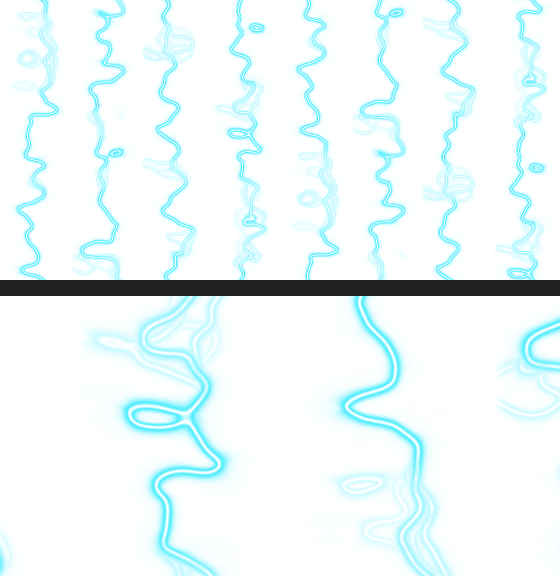
Top: the whole. Bottom: its middle third, enlarged.
Reproduce this pattern procedurally as a Shadertoy shader.

```glsl
// Eight upright cyan electric arcs on white, with pale side strands.
// Each arc is the zero line of a noise-bent field, drawn as a glow with a white core.
// Four arcs repeat across the canvas; the second set is shifted by half its height.

const float COLUMN_WIDTH = 0.25;   // in canvas heights
const float DISTINCT_ARCS = 4.0;
const int STRANDS = 4;             // one main strand, the rest are pale
const vec3 PAPER = vec3(1.0);
const vec3 CYAN = vec3(0.0, 0.9, 1.0);

// Unit gradient at a lattice point
vec2 latticeGradient(ivec2 cell, int seed) {
    uint h = uint(cell.x + 64) * 73856093u ^ uint(cell.y) * 19349663u ^ uint(seed) * 83492791u;
    h = (h ^ (h >> 16)) * 73244475u;
    h = (h ^ (h >> 15)) * 73244475u;
    h ^= h >> 16;
    float angle = 6.28319 * float(h & 65535u) / 65536.0;
    return vec2(cos(angle), sin(angle));
}

float cornerValue(vec2 cell, vec2 offset, vec2 corner, float period, int seed) {
    vec2 lattice = cell + corner;
    lattice.y = mod(lattice.y, period);
    return dot(latticeGradient(ivec2(lattice), seed), offset - corner);
}

// Gradient noise that wraps in y after a whole number of cells
float noise(vec2 p, float period, int seed) {
    vec2 cell = floor(p), f = p - cell;
    vec2 u = f * f * f * (f * (f * 6.0 - 15.0) + 10.0);
    float low = mix(cornerValue(cell, f, vec2(0, 0), period, seed),
                    cornerValue(cell, f, vec2(1, 0), period, seed), u.x);
    float high = mix(cornerValue(cell, f, vec2(0, 1), period, seed),
                     cornerValue(cell, f, vec2(1, 1), period, seed), u.x);
    return mix(low, high, u.y);
}

// Noise with its own cell count in x and y per canvas height
float ripple(vec2 p, vec2 cells, int seed) {
    return noise(p * cells + vec2(0.37, 0.0), cells.y, seed);
}

// How far side strands part from the main one at this height
float splitAmount(float y, int seed) {
    return smoothstep(-0.08, 0.25, ripple(vec2(0.0, y), vec2(1.0, 6.0), seed + 7));
}

// Signed field whose zero line is the strand
float strandField(vec2 p, int strand, int seed) {
    float field = p.x
        + 0.070 * ripple(p, vec2(3.0, 5.0), seed)
        + 0.125 * ripple(p, vec2(8.0, 14.0), seed + 1)
        + 0.018 * ripple(p, vec2(16.0, 28.0), seed + 2);
    if (strand > 0)
        field += 0.17 * splitAmount(p.y, seed) * ripple(p, vec2(7.0, 11.0), seed + 10 + strand);
    return field;
}

// Field divided by its slope, close to true distance near the line
float strandDistance(vec2 p, int strand, int seed) {
    const float STEP = 0.002;
    float field = strandField(p, strand, seed);
    vec2 slope = vec2(strandField(p + vec2(STEP, 0.0), strand, seed),
                      strandField(p + vec2(0.0, STEP), strand, seed)) - field;
    return abs(field) / max(length(slope) / STEP, 0.75);
}

// Cyan strength: bright rims and soft halo around a white core
float glowProfile(float d, float pixel) {
    float core = smoothstep(0.0, max(0.004, pixel), d);
    float rim = 0.76 * exp(-d * d / (0.0066 * 0.0066));
    float halo = 0.19 * exp(-d / 0.009);
    return core * (rim + halo);
}

// Strongest strand of one arc
float arcInk(vec2 p, int seed, float pixel) {
    float split = splitAmount(p.y, seed);
    float ink = 0.0;
    for (int i = 0; i < STRANDS; i++) {
        float strength = i == 0 ? 1.0 - 0.45 * split : 0.46 - 0.09 * float(i);
        ink = max(ink, strength * glowProfile(strandDistance(p, i, seed), pixel));
    }
    return ink;
}

void mainImage(out vec4 fragColor, in vec2 fragCoord) {
    float pixel = 1.0 / iResolution.y;
    vec2 p = fragCoord * pixel;

    // Columns, centred at x = 0, with the half-height shift per set
    float column = floor(p.x / COLUMN_WIDTH);
    float group = floor(column / DISTINCT_ARCS);
    int seed = 31 + 40 * int(mod(column, DISTINCT_ARCS));
    vec2 local = vec2(p.x - (column + 0.5) * COLUMN_WIDTH, fract(p.y + 0.5 * group));

    float edgeFade = 1.0 - smoothstep(0.41, 0.5, abs(local.x) / COLUMN_WIDTH);
    float ink = arcInk(local, seed, pixel) * edgeFade;
    fragColor = vec4(mix(PAPER, CYAN, clamp(ink, 0.0, 1.0)), 1.0);
}
```
